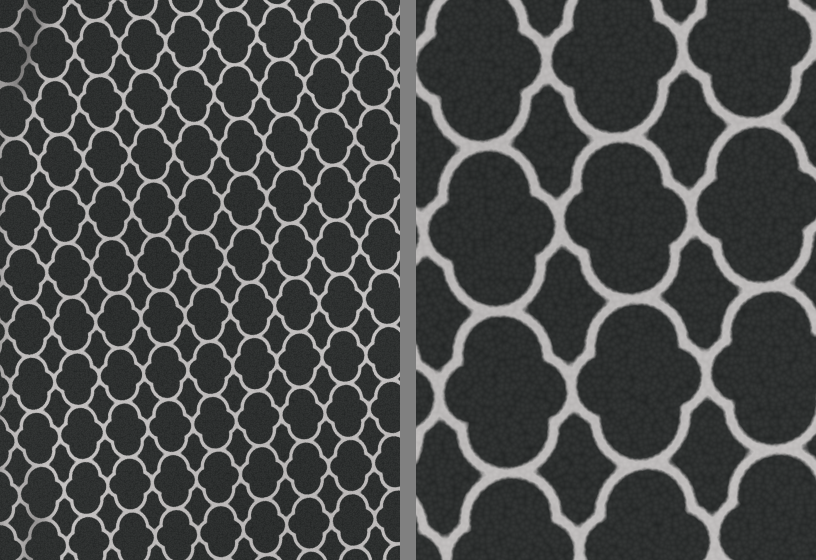
Left, the full canvas; right, a detail of the centre.
This pattern is drawn by a Shadertoy shader. Its source:

```glsl
// Pale quatrefoil trellis printed on napped charcoal cloth, slightly tilted.
// A skewed lattice folds the plane; each cell holds a union of four circles
// whose outline is stroked, then cellular grain and soft creases wear it.

// Lengths are fractions of the canvas height.
const vec2  ANCHOR      = vec2(0.3633, 0.5378);   // centre of one quatrefoil
const vec2  STEP_ACROSS = vec2(0.0800, 0.0069);
const vec2  STEP_UP     = vec2(-0.0066, 0.0973);
const float TAPER       = 0.04;                   // cells narrow downwards
const float WOBBLE      = 0.0011;                 // uneven cloth
const float END_RADIUS  = 0.0273;                 // top and bottom lobes
const float SIDE_RADIUS = 0.0212;                 // left and right lobes
const float HALF_LINE   = 0.0031;
const float NOTCH_BLEND = 0.0030;
const float JOIN_BLEND  = 0.0060;
const float EDGE_SOFT   = 0.0013;
const float GRAIN_SCALE = 330.0;

const vec3 CLOTH_DEEP = vec3(0.130, 0.140, 0.139);
const vec3 CLOTH_NAP  = vec3(0.208, 0.218, 0.216);
const vec3 LINE_DULL  = vec3(0.690, 0.680, 0.678);
const vec3 LINE_PALE  = vec3(0.800, 0.790, 0.788);

vec2 hash2(vec2 p) {
    vec3 h = fract(p.xyx * vec3(0.1031, 0.1030, 0.0973));
    h += dot(h, h.yzx + 33.33);
    return fract((h.xx + h.yz) * h.zy);
}

// Distance to the nearest scattered point, for the fibre grain.
float cellular(vec2 p) {
    vec2 cell = floor(p), local = fract(p);
    float nearest = 2.0;
    for (int y = -1; y <= 1; y++)
    for (int x = -1; x <= 1; x++) {
        vec2 offset = vec2(x, y);
        vec2 toPoint = offset + hash2(cell + offset) - local;
        nearest = min(nearest, dot(toPoint, toPoint));
    }
    return sqrt(nearest);
}

float smoothMin(float a, float b, float k) {
    float h = max(k - abs(a - b), 0.0) / k;
    return min(a, b) - 0.25 * k * h * h;
}

// Lobes reach exactly to the cell borders, so neighbours touch.
float quatrefoil(vec2 p, vec2 halfCell) {
    p = abs(p);
    float end  = length(p - vec2(0.0, halfCell.y - END_RADIUS)) - END_RADIUS;
    float side = length(p - vec2(halfCell.x - SIDE_RADIUS, 0.0)) - SIDE_RADIUS;
    return smoothMin(end, side, NOTCH_BLEND);
}

// Signed distance to the trellis centre line, with filleted joins.
float trellis(vec2 p) {
    vec2 q = p - ANCHOR;
    q.x *= 1.0 - TAPER * q.y;
    q += WOBBLE * (sin(q.yx * vec2(23.0, 19.0) + vec2(0.4, 1.7))
                 + 0.6 * sin(q.yx * 47.0 + q * 31.0));
    vec2 lattice = inverse(mat2(STEP_ACROSS, STEP_UP)) * q;
    vec2 cellSize = vec2(length(STEP_ACROSS), length(STEP_UP));
    vec2 local = abs(fract(lattice + 0.5) - 0.5) * cellSize;
    vec2 halfCell = 0.5 * cellSize;
    float d = quatrefoil(local, halfCell);
    float beside = quatrefoil(local - vec2(cellSize.x, 0.0), halfCell);
    float above  = quatrefoil(local - vec2(0.0, cellSize.y), halfCell);
    return smoothMin(smoothMin(d, beside, JOIN_BLEND), above, JOIN_BLEND);
}

// Soft shadows of folds down the left side, strongest at top and bottom.
float creaseShade(vec2 p) {
    float fold = p.x - 0.045 - 0.018 * sin(p.y * 13.0 + 0.8);
    float ends = smoothstep(0.72, 0.92, p.y) + 0.6 * smoothstep(0.25, 0.05, p.y);
    float shade = 0.38 * ends * exp(-fold * fold / 0.0006);
    return 1.0 - shade - 0.15 * exp(-p.x / 0.015);
}

void mainImage(out vec4 fragColor, in vec2 fragCoord) {
    vec2 p = fragCoord / iResolution.y;

    // Fibre grain in two sizes
    float fine   = 1.0 - cellular(p * GRAIN_SCALE);
    float coarse = 1.0 - cellular(p * GRAIN_SCALE * 0.43 + 17.0);
    float grain  = clamp(mix(fine, coarse, 0.3), 0.0, 1.0);

    // Printed line with a slightly fuzzy edge
    float d = abs(trellis(p)) - HALF_LINE + 0.0012 * (grain - 0.5);
    float soft = max(EDGE_SOFT, 0.75 / iResolution.y);
    float ink = 1.0 - smoothstep(-soft, soft, d);

    // Cloth, print and wear
    float drift = 0.5 + 0.25 * (sin(p.x * 9.0 + p.y * 4.0) + sin(p.y * 11.0 - p.x * 5.0));
    vec3 cloth = mix(CLOTH_DEEP, CLOTH_NAP, grain) + 0.012 * (drift - 0.5);
    vec3 line  = mix(LINE_DULL, LINE_PALE, 0.6 * grain + 0.4 * drift);
    vec3 color = mix(cloth, line * creaseShade(p), ink);
    fragColor = vec4(color, 1.0);
}
```
